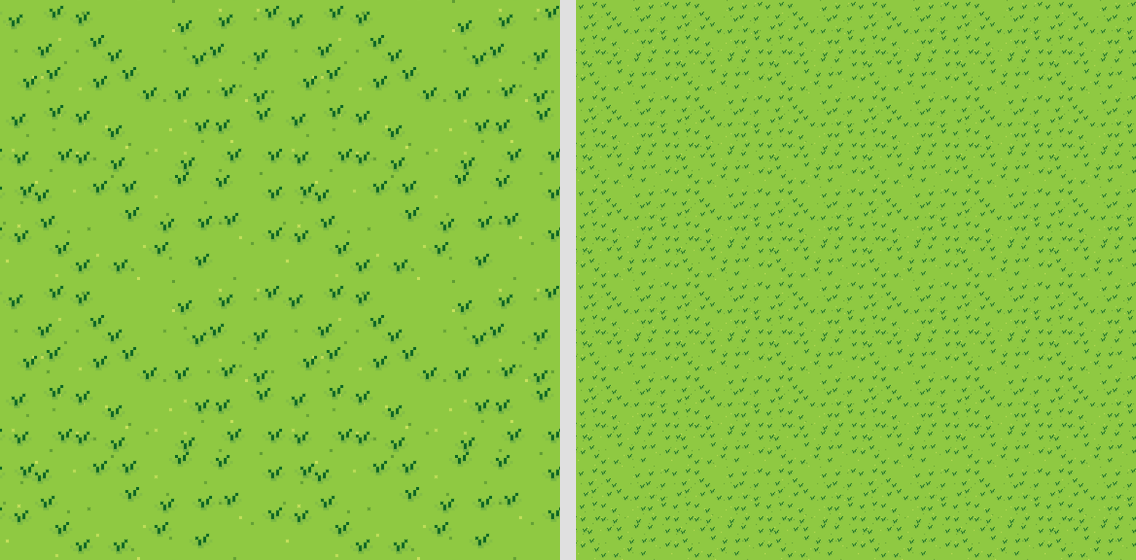
Left: one tile. Right: repeated 3 by 3.
This texture is drawn by a three.js fragment shader. Its source:

```glsl
// Pixel-art meadow: a square lawn tile, repeated 2 x 2, with small grass tufts
// and single light and dark specks. Each kind is scattered on a jittered grid
// whose cell ids wrap, so the lawn continues across every edge.
varying vec2 vUv;

const float REPEATS = 2.0;      // lawn tiles across and down
const float CELLS = 8.0;        // scatter cells per tile side
const float CELL_SIZE = 12.0;   // art pixels per scatter cell
const float SOFTNESS = 0.2;     // edge blur in art pixels

const vec3 LAWN = vec3(0.56, 0.79, 0.26);
const vec3 SHADE = vec3(0.515, 0.745, 0.27);
const vec3 DEEP_SHADE = vec3(0.44, 0.69, 0.27);
const vec3 BLADE = vec3(0.04, 0.39, 0.14);
const vec3 LIGHT_SPECK = vec3(0.80, 0.89, 0.37);
const vec3 DARK_SPECK = vec3(0.36, 0.60, 0.20);

float hash(vec2 p, float seed) {
  return fract(sin(dot(p, vec2(127.1, 311.7)) + seed * 74.7) * 43758.5453);
}

// Soft-edged rectangle given by its lower left corner and size
float rect(vec2 p, vec2 corner, vec2 size) {
  vec2 d = abs(p - corner - 0.5 * size) - 0.5 * size;
  return 1.0 - smoothstep(-SOFTNESS, SOFTNESS, max(d.x, d.y));
}

float pixel(vec2 p, vec2 corner) {
  return rect(p, corner, vec2(1.0));
}

// Two bent blades, the right one reaching higher
float bladeMask(vec2 p) {
  float left = max(pixel(p, vec2(0.0, 3.0)), rect(p, vec2(1.0, 1.0), vec2(1.0, 2.0)));
  float right = max(pixel(p, vec2(3.7, 4.0)), rect(p, vec2(2.7, 2.0), vec2(1.0, 2.0)));
  return max(left, right);
}

// Pale ground shade: a fill between the blades and steps on both sides
float shadeMask(vec2 p) {
  float fill = rect(p, vec2(0.0, 1.0), vec2(3.7, 1.6));
  float left = max(pixel(p, vec2(-2.0, 2.0)), pixel(p, vec2(-1.0, 1.0)));
  float right = max(pixel(p, vec2(3.8, 1.0)), pixel(p, vec2(4.8, 2.0)));
  return max(fill, max(left, right));
}

vec3 drawTuft(vec3 color, vec2 p, float depth) {
  color = mix(color, SHADE, shadeMask(p));
  color = mix(color, DEEP_SHADE, depth * rect(p, vec2(0.8, 0.0), vec2(2.0, 1.0)));
  return mix(color, BLADE, bladeMask(p));
}

// Random origin inside a cell, snapped to art pixels
vec2 scatter(vec2 cell, vec2 id, float spread, float seed) {
  vec2 jitter = vec2(hash(id, seed), hash(id, seed + 1.0));
  return cell * CELL_SIZE + floor(jitter * spread);
}

vec3 addSpecks(vec3 color, vec2 p, vec3 tint, float density, float seed) {
  vec2 home = floor(p / CELL_SIZE);
  for (int j = -1; j <= 1; j++) {
    for (int i = -1; i <= 1; i++) {
      vec2 cell = home + vec2(float(i), float(j));
      vec2 id = mod(cell, CELLS);
      float present = step(hash(id, seed + 2.0), density);
      float speck = pixel(p, scatter(cell, id, CELL_SIZE, seed));
      color = mix(color, tint, speck * present * mix(0.75, 1.0, hash(id, seed + 3.0)));
    }
  }
  return color;
}

vec3 addTufts(vec3 color, vec2 p, float density, float seed) {
  vec2 home = floor(p / CELL_SIZE);
  for (int j = -1; j <= 1; j++) {
    for (int i = -1; i <= 1; i++) {
      vec2 cell = home + vec2(float(i), float(j));
      vec2 id = mod(cell, CELLS);
      if (hash(id, seed + 2.0) < density) {
        vec2 local = p - scatter(cell, id, 9.0, seed);
        color = drawTuft(color, local, mix(0.6, 1.0, hash(id, seed + 3.0)));
      }
    }
  }
  return color;
}

void main() {
  vec2 p = fract(vUv * REPEATS) * CELLS * CELL_SIZE;
  vec3 color = addSpecks(LAWN, p, LIGHT_SPECK, 0.68, 11.0);
  color = addSpecks(color, p, DARK_SPECK, 0.68, 23.0);
  color = addTufts(color, p, 0.91, 5.0);
  gl_FragColor = vec4(color, 1.0);
}
```
